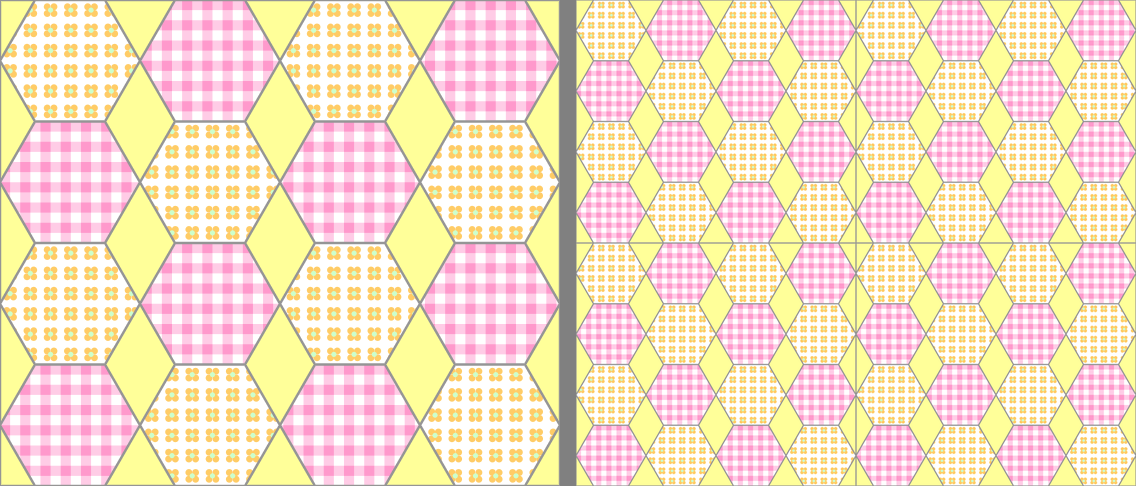
Left, the tile; right, the same tile 2 across and 2 down.
Reproduce this pattern procedurally as a Shadertoy shader.

```glsl
// Patchwork of flat-topped hexagons, alternating gingham and flower cloth,
// with plain diamonds between them and grey seams. Each hexagon is folded into
// one quadrant for its distance; both cloths share one fine square grid.

#define CELLS 4.0             // hexagons across and down
#define HEX_H 0.8672          // hexagon height for a width of 1
#define CHECKS 6.0            // cloth repeats per hexagon height
#define SEAM 0.0088           // half width of the seams
#define PETAL_R 0.170         // in cloth repeats
#define PETAL_OFFSET 0.165
#define HEART_R 0.125
#define YELLOW vec3(1.0, 1.0, 0.6)
#define PINK vec3(1.0, 0.6, 0.8)
#define ORANGE vec3(1.0, 0.8, 0.4)
#define MINT vec3(0.8, 1.0, 0.8)
#define GREY vec3(0.585)

// Coverage of a shape from its signed distance and the pixel size
float cover(float d, float px) {
    return clamp(0.5 - d / px, 0.0, 1.0);
}

// Two crossing half-tone stripe sets
vec3 gingham(vec2 m, float px) {
    vec2 d = abs(fract(m + 0.25) - 0.5) - 0.25;
    float stripes = cover(d.x, px) + cover(d.y, px);
    return mix(vec3(1.0), PINK, 0.5 * stripes);
}

// Four round petals about a small heart
vec3 flowers(vec2 m, float px) {
    vec2 f = abs(fract(m) - 0.5);
    float petals = length(f - PETAL_OFFSET) - PETAL_R;
    float heart = length(f) - HEART_R;
    vec3 col = mix(vec3(1.0), ORANGE, cover(petals, px));
    return mix(col, MINT, cover(heart, px));
}

void mainImage(out vec4 fragColor, in vec2 fragCoord) {
    vec2 cellSize = vec2(1.0, HEX_H);
    vec2 size = CELLS * cellSize;
    vec2 p = fragCoord / iResolution.xy * size;
    float px = size.x / iResolution.x;

    // Fold the cell into one quadrant and measure the slanted side
    vec2 id = floor(p / cellSize);
    vec2 q = abs(p - (id + 0.5) * cellSize);
    vec2 sideNormal = normalize(vec2(0.5 * HEX_H, 0.25));
    float side = dot(q - vec2(0.5, 0.0), sideNormal);

    // Cloth, counted from the top edge
    float pitch = HEX_H / CHECKS;
    vec2 m = vec2(p.x, size.y - p.y) / pitch;
    bool isGingham = mod(id.x + id.y, 2.0) < 0.5;
    vec3 cloth = isGingham ? gingham(m, px / pitch) : flowers(m, px / pitch);
    vec3 col = mix(YELLOW, cloth, cover(side, px));

    // Seams: slanted sides, flat sides and the outer border
    float seam = abs(side);
    if (side < 0.0) seam = min(seam, 0.5 * HEX_H - q.y);
    vec2 border = min(p, size - p);
    seam = min(seam, min(border.x, border.y));
    col = mix(col, GREY, cover(seam - SEAM, px));

    fragColor = vec4(col, 1.0);
}
```
